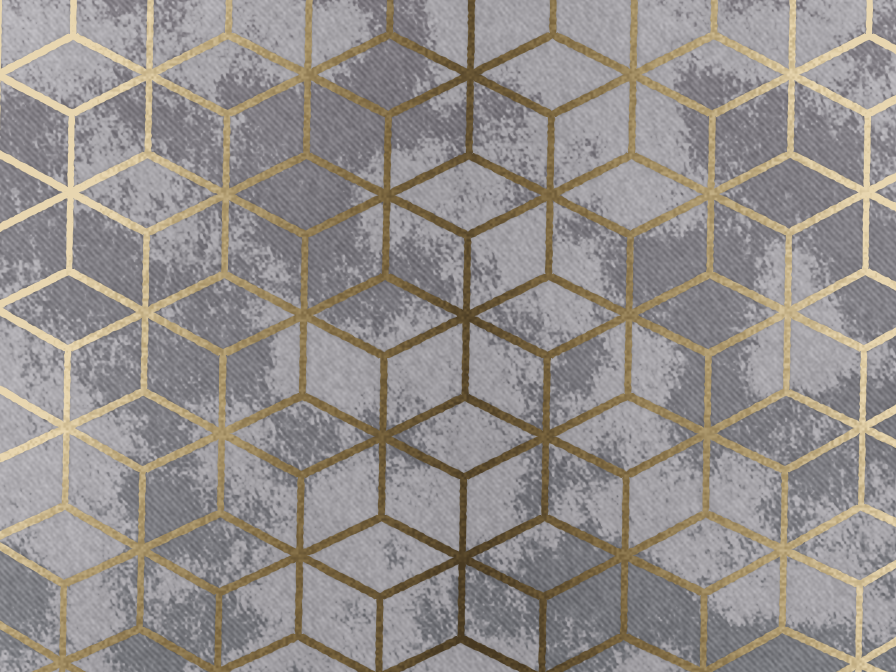
Write a WebGL 1 fragment shader that draws this pattern.

```glsl
precision highp float;
// Woven grey fabric with a metallic gold lattice of tumbling-block rhombi.
uniform vec2 u_resolution;

#define CENTER vec2(0.694, 0.5295)   // one six-way joint, in canvas heights
#define REPEAT vec2(0.243, 0.3594)   // centred rectangular repeat
#define HALF_UPRIGHT 0.0051          // half width of upright bars
#define HALF_SLANTED 0.0060          // half width of slanted bars
#define SAG 0.027                    // rows lift towards the sides
#define LEAN 0.017                   // columns drift to the left below
#define SQUEEZE 0.073                // columns close up at the sides
#define PATCH_SCALE 8.5              // cloudy patches per canvas height
#define THREAD_PITCH 0.0072          // spacing of the diagonal weave
#define GRAIN_SCALE 260.0            // grain cells per canvas height

float hash(vec2 p) {
  vec3 q = fract(vec3(p.xyx) * 0.1031);
  q += dot(q, q.yzx + 33.33);
  return fract((q.x + q.y) * q.z);
}

float noise(vec2 p) {
  vec2 i = floor(p), f = fract(p);
  f = f * f * (3.0 - 2.0 * f);
  return mix(mix(hash(i), hash(i + vec2(1.0, 0.0)), f.x),
             mix(hash(i + vec2(0.0, 1.0)), hash(i + vec2(1.0, 1.0)), f.x), f.y);
}

float fbm(vec2 p) {
  float sum = 0.0, gain = 0.5;
  for (int i = 0; i < 4; i++) {
    sum += gain * noise(p);
    p = mat2(1.6, 1.2, -1.2, 1.6) * p + 17.3;
    gain *= 0.5;
  }
  return sum / 0.9375;
}

// Gentle bend of the cloth, in lattice coordinates
vec2 bendCloth(vec2 p) {
  vec2 q = p - CENTER;
  float lift = SAG * (1.0 - 2.78 * q.y) * q.x * q.x;
  q.x -= LEAN * q.y;
  q.x *= 1.0 + SQUEEZE * q.x * q.x;
  q.y -= lift;
  return q;
}

// Signed distance to the bars: six spokes in each hexagonal cell
float latticeDistance(vec2 q) {
  vec2 a = mod(q + 0.5 * REPEAT, REPEAT) - 0.5 * REPEAT;
  vec2 b = mod(q, REPEAT) - 0.5 * REPEAT;
  vec2 toRegular = vec2(1.0, sqrt(3.0) * REPEAT.x / REPEAT.y);
  vec2 c = abs(length(a * toRegular) < length(b * toRegular) ? a : b);
  vec2 slant = normalize(vec2(REPEAT.x / 2.0, REPEAT.y / 6.0));
  float slanted = abs(c.x * slant.y - c.y * slant.x);
  return min(c.x - HALF_UPRIGHT, slanted - HALF_SLANTED);
}

vec3 fabricColor(vec2 p) {
  float cloud = fbm(p * PATCH_SCALE + 4.0);
  float broad = noise(p * 3.2 + 9.0);
  // Short brushed fibres, stretched along a steep diagonal
  vec2 brushed = vec2(p.x + 0.45 * p.y, p.y - 0.45 * p.x);
  float fibre = noise(brushed * GRAIN_SCALE * vec2(0.85, 0.38));
  float grain = noise(p * GRAIN_SCALE + 31.0);
  float speckle = 0.5 * (fibre + grain) - 0.5;
  float light = smoothstep(0.41, 0.57, cloud + 0.15 * (broad - 0.5) + 0.32 * speckle);

  // Diagonal weave, stronger in the shaded patches
  float weave = cos(6.28318 * (p.x + p.y) * 0.7071 / THREAD_PITCH);
  vec3 shade = mix(vec3(0.475, 0.48, 0.50), vec3(0.49, 0.475, 0.50), p.y);
  vec3 col = mix(shade, vec3(0.645, 0.637, 0.655), light);
  col += weave * mix(0.035, 0.018, light) + 0.13 * speckle;
  col += 0.07 * (fbm(p * 5.0 + 50.0) - 0.5);

  // Soft light from the upper sides
  float side = abs(p.x - 0.70) / 0.66;
  return col + 0.045 * (side - 0.45) + 0.03 * (p.y - 0.5);
}

vec3 goldColor(vec2 p) {
  float side = abs(p.x - 0.70) / 0.66;
  float corner = smoothstep(0.40, 0.0, p.y) * smoothstep(0.65, 0.0, p.x);
  float leaf = noise(p * GRAIN_SCALE + 7.0) - 0.5;
  float sheen = 0.10 + 0.96 * side + 0.25 * (p.y - 0.5) - 0.34 * corner;
  sheen += 0.10 * (noise(p * 7.0 + 3.0) - 0.5) + 0.22 * leaf;
  float s = 3.0 * clamp(sheen, 0.0, 1.0);
  vec3 col = mix(vec3(0.28, 0.225, 0.135), vec3(0.48, 0.40, 0.25), clamp(s, 0.0, 1.0));
  col = mix(col, vec3(0.69, 0.61, 0.44), clamp(s - 1.0, 0.0, 1.0));
  return mix(col, vec3(0.91, 0.84, 0.69), clamp(s - 2.0, 0.0, 1.0));
}

void main() {
  vec2 p = gl_FragCoord.xy / u_resolution.y;
  float pixel = 1.0 / u_resolution.y;
  // Slightly ragged edge where the foil meets the weave
  float ragged = 0.0016 * (noise(p * GRAIN_SCALE * 0.8) - 0.5);
  float d = latticeDistance(bendCloth(p)) + ragged;
  float foil = 1.0 - smoothstep(-0.75 * pixel, 0.75 * pixel, d);
  vec3 fabric = fabricColor(p) * (1.0 - 0.10 * exp(-max(d, 0.0) / 0.002));
  gl_FragColor = vec4(mix(fabric, goldColor(p), foil), 1.0);
}
```
